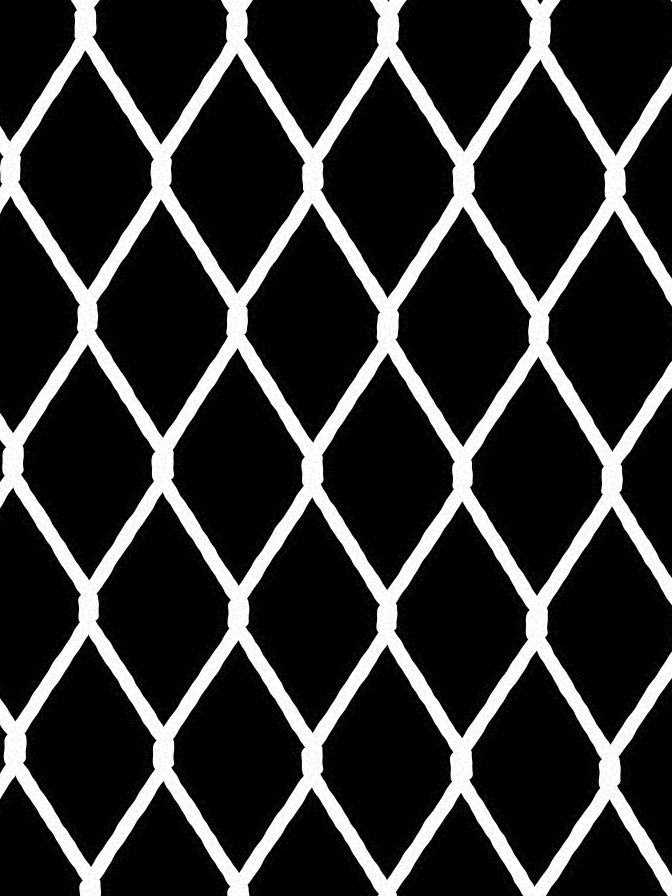
Reproduce this pattern procedurally as a Shadertoy shader.

```glsl
// Chain-link fence: white wires on black, joined by short twisted knots.
// A slightly tilted and tapered lattice places the knots; capsule distances
// draw wires and twists, and cellular noise adds faint speckle near the metal.

// Lattice, in units of canvas height, measured from the top left
const vec2  ORIGIN      = vec2(0.349, 0.0312);
const vec2  HALF_STEP   = vec2(0.0846, 0.1661);  // half a mesh across, half down
const float TAPER       = 0.00033;               // columns close up going down
const float ROW_SQUEEZE = 0.00052;               // rows close up going down
const vec2  TILT        = vec2(0.00156, 0.00035); // drop per column, growth per row

// Metal
const float WIRE_RADIUS  = 0.0079;
const float WIRE_GAP     = 0.0158;   // wires meet this far above and below a knot
const float TWIST_RADIUS = 0.0072;
const float TWIST_LENGTH = 0.0102;
const vec2  TWIST_OFFSET = vec2(0.0043, 0.0018);

// Wear
const float KNOT_JITTER    = 0.0012;
const float WOBBLE         = 0.0004;
const float SPECKLE_CELLS  = 190.0;
const float SPECKLE_RADIUS = 0.25;
const float FRINGE         = 0.012;

const vec3 METAL      = vec3(1.0);
const vec3 METAL_DULL = vec3(0.95);
const vec3 DARK       = vec3(0.0);
const vec3 DARK_DUST  = vec3(0.05);

vec2 hash2(vec2 p) {
    vec3 q = fract(p.xyx * vec3(0.1031, 0.1030, 0.0973));
    q += dot(q, q.yzx + 33.33);
    return fract((q.xx + q.yz) * q.zy);
}

float capsule(vec2 p, vec2 a, vec2 b, float radius) {
    vec2 ab = b - a;
    float t = clamp(dot(p - a, ab) / dot(ab, ab), 0.0, 1.0);
    return length(p - a - ab * t) - radius;
}

// Centre of the knot at half-step column and row "id"
vec2 knotCentre(vec2 id) {
    vec2 c = ORIGIN + id * HALF_STEP;
    c.x -= TAPER * id.x * id.y;
    c.y += id.x * (TILT.x + TILT.y * id.y) - ROW_SQUEEZE * id.y * id.y;
    return c + KNOT_JITTER * (hash2(id + 40.0) - 0.5);
}

// Two short strands lying side by side
float knot(vec2 p, vec2 id) {
    float size = 0.96 + 0.1 * hash2(id + 71.0).x;
    vec2 halfStrand = vec2(0.0, TWIST_LENGTH);
    p /= size;
    float left  = capsule(p + TWIST_OFFSET * vec2(1.0, -1.0), -halfStrand, halfStrand, TWIST_RADIUS);
    float right = capsule(p - TWIST_OFFSET * vec2(1.0, -1.0), -halfStrand, halfStrand, TWIST_RADIUS);
    return size * min(left, right);
}

float fence(vec2 p) {
    vec2 base = floor((p - ORIGIN) / HALF_STEP);
    vec2 gap = vec2(0.0, WIRE_GAP);
    float d = 1.0;
    for (int j = -1; j <= 2; j++) {
        for (int i = -1; i <= 2; i++) {
            vec2 id = base + vec2(i, j);
            if (mod(id.x + id.y, 2.0) < 0.5) continue;  // staggered rows
            vec2 centre = knotCentre(id);
            d = min(d, knot(p - centre, id));
            for (float side = -1.0; side <= 1.0; side += 2.0) {
                vec2 next = knotCentre(id + vec2(side, 1.0));
                d = min(d, capsule(p, centre + gap, next - gap, WIRE_RADIUS));
            }
        }
    }
    return d;
}

// Distance to the nearest scattered point, in cells
float cellular(vec2 p) {
    vec2 cell = floor(p);
    float nearest = 2.0;
    for (int j = -1; j <= 1; j++) {
        for (int i = -1; i <= 1; i++) {
            vec2 id = cell + vec2(i, j);
            nearest = min(nearest, length(id + hash2(id) - p));
        }
    }
    return nearest;
}

void mainImage(out vec4 fragColor, in vec2 fragCoord) {
    float pixel = 1.0 / iResolution.y;
    vec2 p = vec2(fragCoord.x, iResolution.y - fragCoord.y) * pixel;

    // Slightly uneven wire edges
    vec2 bend = sin(p.yx * vec2(173.0, 149.0)) + 0.6 * sin(p.yx * 411.0 + p * 97.0);
    float d = fence(p + WOBBLE * bend);

    // Speckle on the metal and in a thin fringe around it
    float soft = 0.5 * pixel * SPECKLE_CELLS;
    float speck = 1.0 - smoothstep(-soft, soft, cellular(p * SPECKLE_CELLS) - SPECKLE_RADIUS);
    vec3 metal = mix(METAL, METAL_DULL, speck);
    vec3 dark = mix(DARK, DARK_DUST, speck * (1.0 - smoothstep(0.8 * FRINGE, FRINGE, d)));

    float cover = clamp(0.5 - d / pixel, 0.0, 1.0);
    fragColor = vec4(mix(dark, metal, cover), 1.0);
}
```
